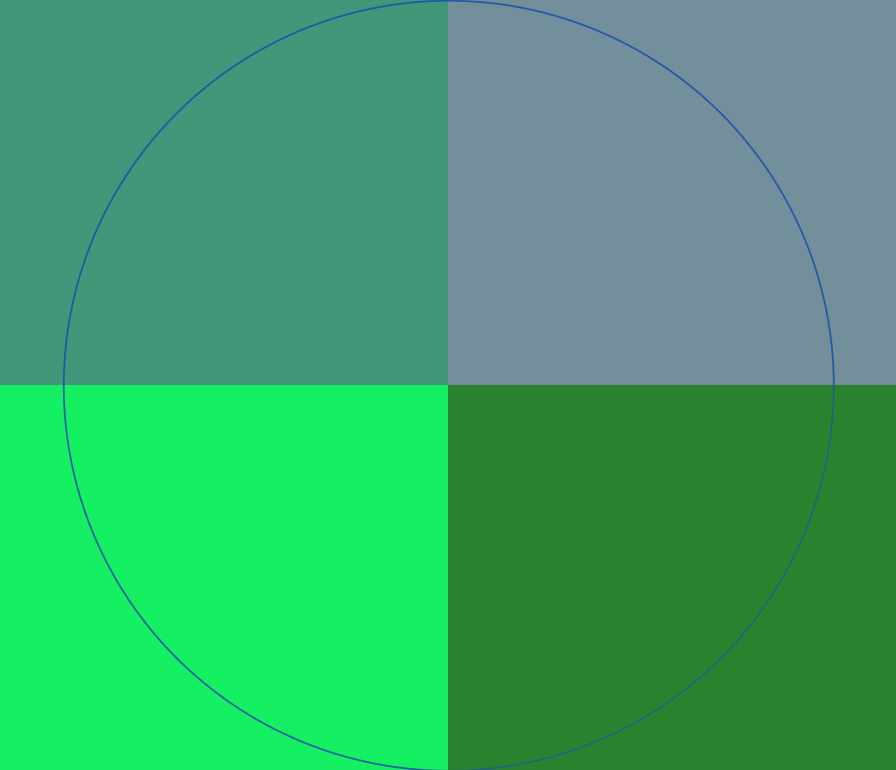
A WebGL 1 fragment shader for this background:

```glsl
precision highp float;

uniform vec2 u_resolution;

const vec3 TEAL = vec3(0.26, 0.59, 0.48);
const vec3 SLATE = vec3(0.45, 0.56, 0.61);
const vec3 BRIGHT_GREEN = vec3(0.08, 0.94, 0.38);
const vec3 DARK_GREEN = vec3(0.16, 0.51, 0.18);
const vec3 RING_BLUE = vec3(0.11, 0.32, 0.67);

// Antialiased step across an edge at zero
float edge(float d, float pixel) {
    return clamp(d / pixel + 0.5, 0.0, 1.0);
}

// Four flat colours meeting at the origin
vec3 quadrants(vec2 side) {
    vec3 lower = mix(BRIGHT_GREEN, DARK_GREEN, side.x);
    vec3 upper = mix(TEAL, SLATE, side.x);
    return mix(lower, upper, side.y);
}

// Coverage of a thin circle outline
float ring(vec2 p, float radius, float width, float pixel) {
    float d = abs(length(p) - radius);
    return edge(0.5 * width - d, pixel);
}

void main() {
    // Centred coordinates in units of canvas height
    float pixel = 1.0 / u_resolution.y;
    vec2 p = (gl_FragCoord.xy - 0.5 * u_resolution) * pixel;

    vec2 side = vec2(edge(p.x, pixel), edge(p.y, pixel));
    vec3 color = quadrants(side);

    // The outline is fainter over the dark quadrant
    float opacity = mix(0.9, 0.65, side.x * (1.0 - side.y));
    float outline = ring(p - vec2(0.001, -0.001), 0.5, 0.0023, pixel);
    color = mix(color, RING_BLUE, outline * opacity);

    gl_FragColor = vec4(color, 1.0);
}
```
